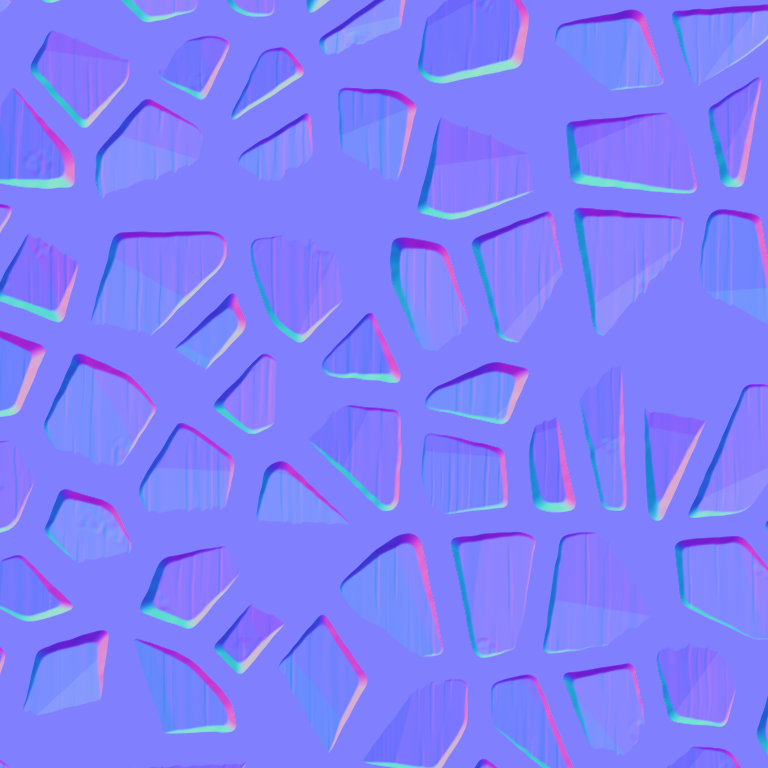
Give the GLSL for this texture map, as a WebGL 2 fragment shader.

```glsl
#version 300 es
precision highp float;
// Tangent-space normal map of tilted, streaked stone chips set in a flat ground.

#define CELLS 7.0          // stones across the canvas
#define JITTER 0.94        // irregularity of the stone layout
#define GAP 0.013          // smallest half gap between stones
#define GAP_VARIATION 0.015
#define CORNER 0.010       // corner rounding
#define BEVEL_SLOPE 1.25   // steepness of the stone sides
#define BASE_HEIGHT 0.0052 // mean height of a stone top
#define TILT 0.13          // slope of a stone top
#define FACET 0.13         // slope change across a facet crease
#define STREAK 0.0007      // depth of the vertical grain
#define CHIP 0.0016        // depth of the rare chips
#define SOFTNESS 0.0011    // sampling radius of the slope

uniform vec2 u_resolution;
out vec4 fragColor;

vec2 hash22(vec2 p) {
  vec3 q = fract(p.xyx * vec3(0.1031, 0.1030, 0.0973));
  q += dot(q, q.yzx + 33.33);
  return fract((q.xx + q.yz) * q.zy);
}

float valueNoise(vec2 p) {
  vec2 cell = floor(p), f = fract(p);
  f = f * f * (3.0 - 2.0 * f);
  float low = mix(hash22(cell).x, hash22(cell + vec2(1, 0)).x, f.x);
  float high = mix(hash22(cell + vec2(0, 1)).x, hash22(cell + vec2(1, 1)).x, f.x);
  return mix(low, high, f.y);
}

float smoothMin(float a, float b, float k) {
  float h = max(k - abs(a - b), 0.0) / k;
  return min(a, b) - 0.25 * h * h * k;
}

vec2 stoneSite(vec2 cell) {
  return cell + 0.5 + JITTER * (hash22(cell + 40.0) - 0.5);
}

vec2 direction(float turn) {
  float angle = 6.28319 * turn;
  return vec2(cos(angle), sin(angle));
}

// Stone that owns the point q, in cell units.
vec2 nearestStone(vec2 q) {
  vec2 home = floor(q), best = home;
  float bestDistance = 1e3;
  for (int y = -1; y <= 1; y++)
    for (int x = -1; x <= 1; x++) {
      vec2 cell = home + vec2(x, y);
      vec2 offset = stoneSite(cell) - q;
      float d = dot(offset, offset);
      if (d < bestDistance) { bestDistance = d; best = cell; }
    }
  return best;
}

// Rounded distance from q to the border of its stone, in canvas units.
float borderDistance(vec2 q, vec2 stone) {
  vec2 site = stoneSite(stone);
  float border = 1.0;
  for (int y = -2; y <= 2; y++)
    for (int x = -2; x <= 2; x++) {
      if (x == 0 && y == 0) continue;
      vec2 other = stoneSite(stone + vec2(x, y));
      float d = dot(0.5 * (site + other) - q, normalize(other - site));
      border = smoothMin(border, d / CELLS, CORNER);
    }
  return border;
}

// Vertical grain: broad waves, sparse fine ridges and a few chips.
float grain(vec2 p) {
  float x = p.x + 0.004 * valueNoise(p * vec2(9.0, 22.0));
  float waves = valueNoise(vec2(x * 95.0, p.y * 6.0)) - 0.5;
  float ridges = smoothstep(0.62, 0.95, valueNoise(vec2(x * 170.0, p.y * 8.0 + 31.0)));
  float chipArea = smoothstep(0.84, 0.93, valueNoise(p * 19.0 + 70.0));
  float chips = chipArea * (valueNoise(p * vec2(150.0, 90.0)) - 0.5);
  return STREAK * (waves + 0.9 * ridges) + CHIP * chips;
}

float height(vec2 p) {
  vec2 q = p * CELLS + 20.0;
  vec2 stone = nearestStone(q);
  vec2 tiltSeed = hash22(stone + 3.0), facetSeed = hash22(stone + 91.0);

  // Sloping sides with a slightly worn outline.
  float inset = GAP + GAP_VARIATION * tiltSeed.y * facetSeed.y;
  float inside = borderDistance(q, stone) - inset;
  inside += 0.0018 * (valueNoise(p * 65.0) - 0.5);
  float side = BEVEL_SLOPE * inside;

  // Tilted top, cut by a second facet; its low end sinks into the ground.
  vec2 local = (q - stoneSite(stone)) / CELLS;
  vec2 tilt = TILT * mix(0.6, 1.2, tiltSeed.y) * direction(tiltSeed.x);
  vec2 bend = FACET * direction(facetSeed.x);
  float top = BASE_HEIGHT + dot(tilt, local);
  top += min(0.0, dot(bend, local) + 0.004 * facetSeed.y) + grain(p);
  return max(smoothMin(side, top, 0.002), 0.0);
}

void main() {
  vec2 p = gl_FragCoord.xy / min(u_resolution.x, u_resolution.y);
  vec2 e = vec2(SOFTNESS, 0.0);
  vec2 slope = vec2(height(p + e.xy) - height(p - e.xy),
                    height(p + e.yx) - height(p - e.yx)) / (2.0 * SOFTNESS);
  // Green points down the canvas.
  vec3 normal = normalize(vec3(-slope.x, slope.y, 1.0));
  fragColor = vec4(0.5 + 0.5 * normal, 1.0);
}
```
